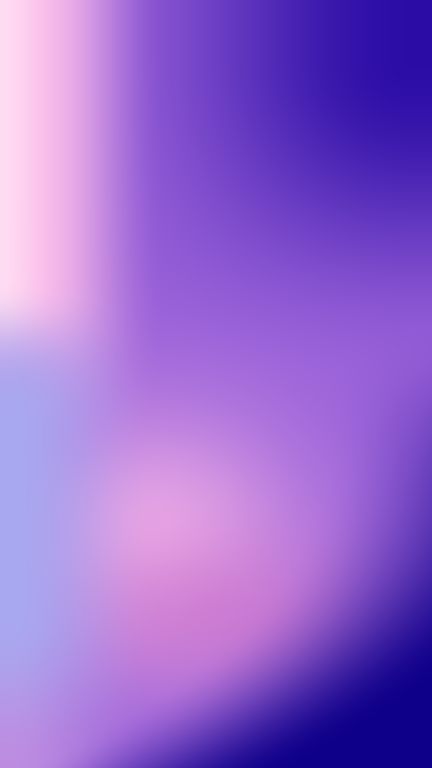
Write a WebGL 1 fragment shader that draws this background.

```glsl
precision highp float;
// Soft, blurred gradient: a violet field with an indigo upper corner, a pale pink
// column, a periwinkle haze, a rose glow and a navy lower corner.
// Each part is a smooth mask over canvas coordinates, mixed from back to front.

uniform vec2 u_resolution;

// Colours
const vec3 VIOLET     = vec3(0.60, 0.38, 0.85);
const vec3 INDIGO     = vec3(0.17, 0.05, 0.65);
const vec3 PALE_PINK  = vec3(1.00, 0.86, 0.95);
const vec3 PINK       = vec3(0.98, 0.74, 0.92);
const vec3 ROSE       = vec3(0.91, 0.66, 0.90);
const vec3 ORCHID     = vec3(0.81, 0.46, 0.80);
const vec3 PERIWINKLE = vec3(0.66, 0.66, 0.94);
const vec3 LILAC      = vec3(0.74, 0.55, 0.88);
const vec3 NAVY       = vec3(0.06, 0.00, 0.54);

// Glow centres and radii, as fractions of the canvas
const vec2 ROSE_CENTER   = vec2(0.36, 0.30);
const vec2 ROSE_RADIUS   = vec2(0.34, 0.17);
const vec2 ORCHID_CENTER = vec2(0.50, 0.20);
const vec2 ORCHID_RADIUS = vec2(0.32, 0.10);
const float ORCHID_STRENGTH = 0.65;

// Navy corner: rim is a parabola x = START + SLOPE * y - BEND * y * y
const float RIM_START = 0.37;
const float RIM_SLOPE = 3.3;
const float RIM_BEND  = 4.0;
const float RIM_BLUR  = 0.30;

float fadeOut(float start, float end, float x) {
  return 1.0 - smoothstep(start, end, x);
}

float glow(vec2 p, vec2 center, vec2 radius) {
  vec2 d = (p - center) / radius;
  return exp(-dot(d, d));
}

float navyCorner(vec2 p) {
  // Hold the rim upright above the top of its parabola
  float y = min(p.y, 0.5 * RIM_SLOPE / RIM_BEND);
  float rim = RIM_START + RIM_SLOPE * y - RIM_BEND * y * y;
  return smoothstep(-RIM_BLUR, RIM_BLUR, p.x - rim) * fadeOut(0.35, 0.60, p.y);
}

void main() {
  vec2 p = gl_FragCoord.xy / u_resolution;

  // Violet field darkening to the upper right
  float indigo = smoothstep(0.15, 0.95, p.x) * smoothstep(0.50, 0.92, p.y);
  vec3 color = mix(VIOLET, INDIGO, indigo);

  // Pink column on the left
  vec3 columnColor = mix(PALE_PINK, PINK, smoothstep(0.0, 0.13, p.x));
  float column = fadeOut(0.08, 0.38, p.x) * smoothstep(0.40, 0.62, p.y);
  color = mix(color, columnColor, column);

  // Rose glow with an orchid underside
  color = mix(color, ROSE, glow(p, ROSE_CENTER, ROSE_RADIUS));
  color = mix(color, ORCHID, ORCHID_STRENGTH * glow(p, ORCHID_CENTER, ORCHID_RADIUS));

  // Periwinkle haze, warming to lilac at the bottom
  vec3 hazeColor = mix(LILAC, PERIWINKLE, smoothstep(0.0, 0.20, p.y));
  float haze = fadeOut(0.02, 0.36, p.x) * fadeOut(0.46, 0.64, p.y);
  color = mix(color, hazeColor, haze);

  color = mix(color, NAVY, navyCorner(p));
  gl_FragColor = vec4(color, 1.0);
}
```
